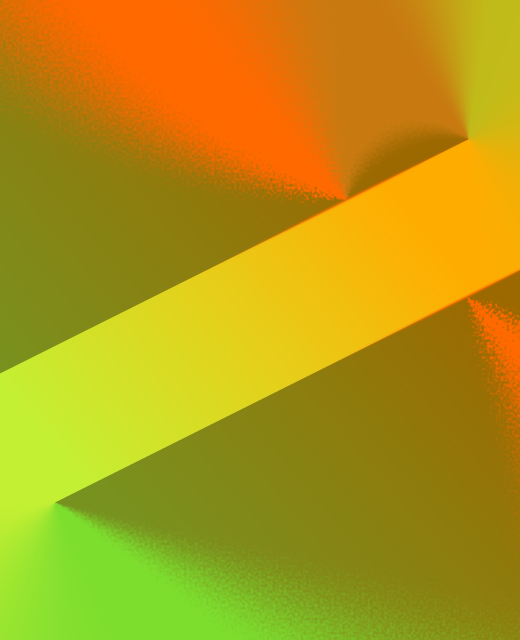
Reproduce this background procedurally as a WebGL 1 fragment shader.

```glsl
precision highp float;

uniform vec2 u_resolution;

// Geometry, in units of the canvas height
const vec2 BAND_DIR = vec2(0.8944, 0.4472);
const vec2 UPPER_TIP = vec2(0.732, 0.7826);
const vec2 LOWER_TIP = vec2(0.086, 0.215);
const vec2 UPPER_FOOT = UPPER_TIP - 0.213 * BAND_DIR;
const vec2 LOWER_FOOT = LOWER_TIP + 0.719 * BAND_DIR;
const float BAND_MIDDLE = 0.264;
const float GRADIENT_TILT = 0.25;

// Colours
const vec3 LIME = vec3(0.77, 0.94, 0.20);
const vec3 GOLD = vec3(0.90, 0.81, 0.10);
const vec3 AMBER = vec3(1.00, 0.675, 0.00);
const vec3 LEMON = vec3(0.755, 0.735, 0.10);
const vec3 COPPER = vec3(0.785, 0.48, 0.065);
const vec3 ORANGE = vec3(1.00, 0.41, 0.00);
const vec3 GREEN = vec3(0.49, 0.87, 0.18);
const float SHADE = 0.61;

// Grain and rim
const float GRAIN_SCALE = 230.0;
const float RIM_WIDTH = 0.004;
const float RIM_REACH = 0.14;
const float RIM_STRENGTH = 0.65;

vec2 gradientAt(vec2 cell) {
  vec3 q = fract(cell.xyx * vec3(0.1031, 0.1030, 0.0973));
  q += dot(q, q.yzx + 33.33);
  float angle = 6.2832 * fract((q.x + q.y) * q.z);
  return vec2(cos(angle), sin(angle));
}

float gradientNoise(vec2 p) {
  vec2 i = floor(p);
  vec2 f = fract(p);
  vec2 w = f * f * (3.0 - 2.0 * f);
  vec2 e = vec2(0.0, 1.0);
  float low = mix(dot(gradientAt(i), f),
                  dot(gradientAt(i + e.yx), f - e.yx), w.x);
  float high = mix(dot(gradientAt(i + e), f - e),
                   dot(gradientAt(i + 1.0), f - 1.0), w.x);
  return mix(low, high, w.y);
}

float across(vec2 p) {
  return BAND_DIR.x * p.y - BAND_DIR.y * p.x;
}

// Signed angle in degrees around a point, from -180 to 180
float turn(vec2 p, vec2 center, vec2 axis) {
  vec2 d = p - center;
  return degrees(atan(axis.x * d.y - axis.y * d.x, dot(axis, d)));
}

vec3 bandColor(vec2 p) {
  float t = dot(p, BAND_DIR) + GRADIENT_TILT * (across(p) - BAND_MIDDLE);
  vec3 col = mix(LIME, GOLD, clamp((t - 0.20) / 0.36, 0.0, 1.0));
  return mix(col, AMBER, clamp((t - 0.56) / 0.32, 0.0, 1.0));
}

// Thin hot line along an edge, fading away from the foot of its glow
float rim(vec2 p, vec2 foot) {
  vec2 d = p - foot;
  float line = 1.0 - smoothstep(0.0, RIM_WIDTH, abs(across(d)));
  return RIM_STRENGTH * line * exp(-dot(d, d) / (RIM_REACH * RIM_REACH));
}

vec3 scene(vec2 p) {
  vec3 base = bandColor(p);
  vec3 shadow = SHADE * base;
  float grain = gradientNoise(p * GRAIN_SCALE);
  float upperDist = distance(p, UPPER_FOOT);
  float lowerDist = distance(p, LOWER_FOOT);

  // Angles around the edge tips and the feet of the glows
  float upperTurn = turn(p, UPPER_TIP, BAND_DIR);
  float lowerTurn = turn(p, LOWER_TIP, -BAND_DIR);
  float upperFan = turn(p, UPPER_FOOT, BAND_DIR);
  float lowerFan = turn(p, LOWER_FOOT, -BAND_DIR);
  float arch = upperFan + 180.0 - upperTurn;
  float upperGrain = grain * (8.0 + 40.0 * exp(-12.0 * upperDist));
  float lowerGrain = grain * (10.0 + 40.0 * exp(-10.0 * lowerDist));

  // Colours sweeping around both tips
  vec3 col = mix(base, LEMON, smoothstep(-125.0, 55.0, upperTurn));
  col = mix(col, COPPER, smoothstep(50.0, 98.0, upperTurn));
  col = mix(col, GREEN, smoothstep(-30.0, 95.0, lowerTurn));

  // Upper glow, with shadow on its left and under the arch on its right
  float fan = upperFan + upperGrain;
  col = mix(col, ORANGE, smoothstep(65.0, 108.0, fan));
  float leftEdge = 145.0 - 30.0 * upperDist;
  col = mix(col, shadow, smoothstep(leftEdge - 13.0, leftEdge + 13.0, fan));
  col = mix(col, shadow, 1.0 - smoothstep(26.0, 76.0, arch + 0.5 * upperGrain));

  // Lower shadow and its glow
  float lowerShade = smoothstep(115.0, 142.0, lowerTurn + 7.0 * grain);
  fan = lowerFan + lowerGrain;
  float glow = smoothstep(74.0, 103.0, fan) * (1.0 - smoothstep(114.0, 138.0, fan));
  col = mix(col, mix(shadow, ORANGE, glow), lowerShade);

  return mix(col, ORANGE, max(rim(p, UPPER_FOOT), rim(p, LOWER_FOOT)));
}

void main() {
  // Four samples per pixel smooth the edges
  vec3 sum = vec3(0.0);
  for (int i = 0; i < 4; i++) {
    float k = float(i);
    vec2 offset = vec2(mod(k, 2.0), floor(k / 2.0)) * 0.5 - 0.25;
    sum += scene((gl_FragCoord.xy + offset) / u_resolution.y);
  }
  gl_FragColor = vec4(sum / 4.0, 1.0);
}
```
